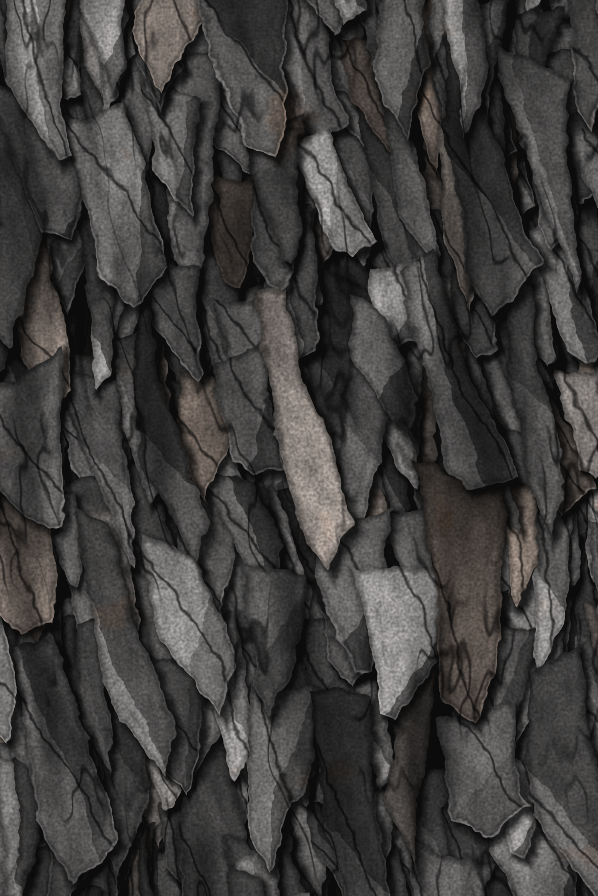
This texture is drawn by a Shadertoy shader. Its source:

```glsl
// A weathered slate cliff: leaning, pointed shards hang over one another.
// Jittered grids of cut polygons are painted back to front, each casting a
// tight shadow; gradient noise adds ragged edges, cracks, grain and gullies.

const int LAYERS = 8;
const float LEAN = 0.11;
const vec3 CREVICE = vec3(0.066, 0.066, 0.062);
const vec3 SLATE = vec3(1.0, 0.985, 0.978);
const vec3 RUST = vec3(1.13, 0.95, 0.82);

vec4 hash4(vec2 p) {
    vec4 q = fract(p.xyxy * vec4(0.1031, 0.1030, 0.0973, 0.1099));
    q += dot(q, q.wzxy + 33.33);
    return fract((q.xxyz + q.yzzw) * q.zywx);
}

float gradientAt(vec2 cell, vec2 offset) {
    return dot(hash4(cell).xy * 2.0 - 1.0, offset);
}

float gradientNoise(vec2 p) {
    vec2 i = floor(p), f = fract(p), e = vec2(0.0, 1.0);
    vec2 u = f * f * f * (f * (f * 6.0 - 15.0) + 10.0);
    float low = mix(gradientAt(i, f), gradientAt(i + e.yx, f - e.yx), u.x);
    float high = mix(gradientAt(i + e.xy, f - e.xy), gradientAt(i + 1.0, f - 1.0), u.x);
    return mix(low, high, u.y);
}

float fbm(vec2 p) {
    float sum = 0.0, amp = 1.0;
    for (int i = 0; i < 4; i++) {
        sum += amp * gradientNoise(p);
        p = p * 2.03 + 17.3;
        amp *= 0.5;
    }
    return sum;
}

vec2 noisePair(vec2 p) {
    return vec2(gradientNoise(p), gradientNoise(p + 43.7));
}

// Signed distance to the line through the origin with the given outward normal.
float cutLine(vec2 q, vec2 normal) {
    return dot(q, normalize(normal));
}

// A slab with tilted sides, a slanted top and a two-sided broken tip.
float shardDistance(vec2 q, vec2 size, vec4 rnd) {
    vec2 tip = vec2(mix(-0.8, 0.8, rnd.z) * size.x, -size.y);
    float sides = max(cutLine(q, vec2(-1.0, rnd.x * 0.4 - 0.22)),
                      cutLine(q, vec2(1.0, rnd.y * 0.4 - 0.22))) - size.x;
    float top = cutLine(q, vec2(rnd.w - 0.5, 1.0)) - size.y;
    float broken = max(cutLine(q - tip, vec2(-mix(0.2, 2.8, rnd.x), -1.0)),
                       cutLine(q - tip, vec2(mix(0.2, 2.8, rnd.w), -1.0)));
    return max(max(sides, top), broken);
}

// Brightness of a shard's face: tilt, a cleavage step, a split, rim and edge.
float faceShade(vec2 q, vec2 size, float d, vec4 rnd, float px) {
    float shade = mix(0.25, 0.60, rnd.x);
    shade *= 1.0 + 0.2 * (rnd.y - 0.5) * q.x / size.x - 0.10 * q.y / size.y;
    float facet = cutLine(q - size * (rnd.zw - 0.5), vec2(1.0, (rnd.y - 0.5) * 1.6));
    shade *= mix(1.0, mix(0.5, 0.95, rnd.w), smoothstep(-px, px, facet));
    float split = abs(cutLine(q + size * (rnd.wy - 0.5), vec2(1.0, rnd.z - 0.3)));
    shade *= mix(1.0, smoothstep(0.0, 0.003, split), 0.6 * step(0.45, rnd.z));
    shade *= mix(0.6, 1.0, smoothstep(0.0, 0.006 + 0.08 * size.x, -d));
    float edge = 1.0 - smoothstep(0.001, 0.0035, -d);
    edge *= 1.0 - smoothstep(-0.6, 0.5, q.y / size.y);
    return shade + 0.22 * edge * rnd.z;
}

// Paints one grid of shards over col; higher rows overlap lower ones.
vec3 paintLayer(vec3 col, vec2 p, vec2 cell, float seed, float depth, float px) {
    vec2 home = floor(p / cell);
    vec2 ragged = 0.014 * noisePair(p * vec2(19.0, 12.0) + seed)
                + 0.0065 * noisePair(p * vec2(60.0, 48.0) + seed)
                + 0.0025 * noisePair(p * 130.0 + seed);
    for (int j = -1; j <= 1; j++)
    for (int i = -1; i <= 1; i++) {
        vec2 id = home + vec2(float(i), float(j));
        vec4 place = hash4(id + seed * 31.7);
        vec4 form = hash4(id + seed * 31.7 + 71.3);
        vec4 look = hash4(id + seed * 31.7 + 153.9);

        // Shards gather in clumps of a few neighbouring cells.
        float clump = hash4(floor(id / 3.0) + seed * 13.1).x;
        if (place.w > mix(0.35, 0.95, clump)) continue;

        vec2 q = p + ragged - (id + mix(vec2(0.25), vec2(0.75), place.xy)) * cell;
        q.x += (place.z - 0.5) * 0.32 * q.y;
        vec2 size = cell * mix(vec2(0.20, 0.32), vec2(0.54, 0.78), look.zy);
        float d = shardDistance(q, size, form);

        float blur = 0.08 * cell.x + 0.004;
        float shadowDist = shardDistance(q - vec2(0.004, -0.006), size, form);
        col *= 0.25 + 0.75 * smoothstep(-0.4 * blur, blur, shadowDist);

        float rusty = smoothstep(0.82, 1.0, look.w) * 0.55;
        vec3 face = faceShade(q, size, d, look, px) * mix(SLATE, RUST, rusty);
        col = mix(face * mix(0.68, 1.0, depth), col, smoothstep(-px, px, d));
    }
    return col;
}

// Thin broken cracks along the zero lines of a stretched noise.
float crackMask(vec2 p) {
    float line = abs(gradientNoise(p) + 0.3 * gradientNoise(p * 3.1));
    return (1.0 - smoothstep(0.0, 0.06, line))
         * smoothstep(-0.05, 0.2, gradientNoise(p * 0.7 + 31.0));
}

void mainImage(out vec4 fragColor, in vec2 fragCoord) {
    float px = 0.6 / iResolution.y;
    vec2 p = fragCoord / iResolution.y;

    // Lean the bedding so that tips drift to the right, with a gentle bend.
    vec2 s = p + vec2(LEAN * p.y + 0.05 * gradientNoise(p * 3.0), 0.0);

    vec3 col = CREVICE;
    for (int i = 0; i < LAYERS; i++) {
        float n = float(i);
        float width = mix(0.105, 0.032, fract(n * 0.618));
        vec2 shift = vec2(0.37, 0.53) * n + 2.0;
        col = paintLayer(col, s + shift, width * vec2(1.0, 2.7), n + 1.0,
                         n / float(LAYERS - 1), px);
    }

    // Dark vertical gullies, cracks, stains, faint rust and fine stone grain.
    float gully = fbm(s * vec2(8.0, 2.0) + 9.0);
    col *= mix(0.46, 1.08, smoothstep(-0.5, 0.12, gully));
    col *= 1.0 - 0.55 * crackMask(s * vec2(24.0, 8.0));
    col *= 1.0 + 0.26 * fbm(s * vec2(48.0, 28.0));
    col *= mix(vec3(1.0), RUST, 0.6 * smoothstep(0.35, 0.7, fbm(p * 11.0 + 5.0)));
    col *= 1.0 + 0.36 * gradientNoise(p * 310.0) + 0.16 * gradientNoise(p * 170.0);
    fragColor = vec4(clamp(col, 0.045, 1.0), 1.0);
}
```
